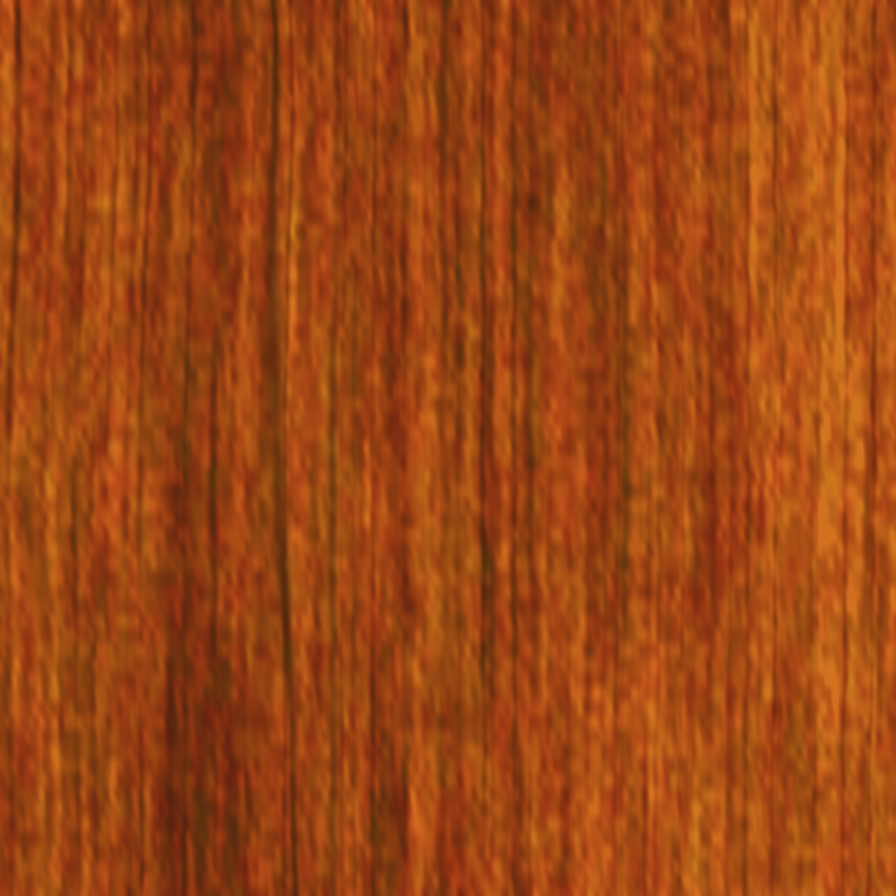
Give the GLSL for this texture, as a Shadertoy shader.

```glsl
// Reddish orange wood veneer with upright grain, thin pores and dark seams
#define BASE_TONE 0.64
#define SIDE_LIGHT 0.26
#define BROAD_AMOUNT 0.42
#define STREAK_AMOUNT 0.46
#define FIBRE_AMOUNT 0.40
#define FLECK_AMOUNT 0.46
#define PORE_DEPTH 0.50
#define PORE_COLUMNS 27.0
#define SEAM_DEPTH 0.80
#define HUE_SHIFT 0.075

float hash(vec2 p) {
    vec3 q = fract(vec3(p.xyx) * 0.1031);
    q += dot(q, q.yzx + 33.33);
    return fract((q.x + q.y) * q.z);
}

float noise(vec2 p) {
    vec2 cell = floor(p), f = fract(p);
    f = f * f * (3.0 - 2.0 * f);
    float low = mix(hash(cell), hash(cell + vec2(1, 0)), f.x);
    float high = mix(hash(cell + vec2(0, 1)), hash(cell + vec2(1, 1)), f.x);
    return mix(low, high, f.y);
}

// Noise centred on zero
float grain(vec2 p, vec2 scale, float seed) {
    return noise(p * scale + seed) - 0.5;
}

// Soft upright band around a centre line
float band(float x, float centre, float width) {
    float d = (x - centre) / width;
    return exp(-d * d);
}

// Thin dark lines, one jittered line per column, fading along their length
float pores(vec2 p, float columns, float seed) {
    float column = floor(p.x * columns);
    float centre = 0.3 + 0.4 * hash(vec2(column, seed));
    float line = band(fract(p.x * columns) - centre, 0.0, 0.0032 * columns);
    float strength = hash(vec2(column, seed + 7.0));
    float fade = noise(vec2(column * 3.7 + seed, p.y * 3.5));
    float broken = noise(vec2(column * 5.3 + seed, p.y * 38.0));
    return line * strength * (0.35 + 0.65 * fade) * (0.6 + 0.6 * broken);
}

// Wood colour from dark brown to golden orange
vec3 woodColour(float tone) {
    vec3 darkBrown = vec3(0.42, 0.18, 0.06);
    vec3 rise = vec3(0.36, 0.08, 0.0);
    vec3 glow = vec3(0.0, 0.14, 0.05);
    return darkBrown + rise * tone + glow * tone * abs(tone);
}

void mainImage(out vec4 fragColor, in vec2 fragCoord) {
    vec2 uv = fragCoord / iResolution.xy;

    // Gentle bending of the fibres
    vec2 p = uv;
    p.x += 0.016 * grain(uv, vec2(4.0, 2.2), 3.0);
    p.x += 0.003 * grain(uv, vec2(30.0, 24.0), 19.0);

    // Broad light and dark areas
    float tone = BASE_TONE + SIDE_LIGHT * (uv.x - 0.5);
    tone += BROAD_AMOUNT * grain(p, vec2(9.0, 1.6), 11.0);
    tone -= 0.22 * band(p.x, 0.22, 0.07);
    tone -= 0.20 * band(p.x, 0.80, 0.035) * noise(vec2(4.0, uv.y * 3.0));
    tone += 0.12 * band(p.x, 0.95, 0.06);

    // Long streaks, fine fibres and short flecks
    tone += STREAK_AMOUNT * grain(p, vec2(62.0, 2.6), 23.0);
    tone += FIBRE_AMOUNT * grain(p, vec2(125.0, 9.0), 37.0);
    vec2 slanted = vec2(p.x + 0.12 * p.y, p.y);
    tone += FLECK_AMOUNT * grain(slanted, vec2(150.0, 62.0), 53.0);
    tone += 0.5 * FLECK_AMOUNT * grain(p, vec2(75.0, 40.0), 71.0);

    // Pore lines in two spacings
    tone -= PORE_DEPTH * pores(p, PORE_COLUMNS, 5.0);
    tone -= 0.6 * PORE_DEPTH * pores(p, PORE_COLUMNS * 1.9, 29.0);

    // Leaning seam, its straighter neighbour and a smoky vein
    float lean = 0.333 - 0.032 * smoothstep(0.0, 0.8, uv.y);
    float swell = 0.004 + 0.007 * band(uv.y, 0.55, 0.25);
    float seam = band(p.x, lean, swell) * (0.6 + 0.4 * noise(vec2(9.0, uv.y * 6.0)));
    seam += 0.65 * band(p.x, 0.375, 0.005) * (0.35 + 0.65 * noise(vec2(2.0, uv.y * 4.0)));
    float vein = band(p.x, 0.425 + 0.02 * uv.y, 0.012 + 0.014 * band(uv.y, 0.65, 0.2));
    tone -= 0.30 * vein * (0.6 + 0.4 * noise(vec2(6.0, uv.y * 5.0)));

    // Colour, with red and olive drift
    vec3 colour = woodColour(clamp(tone, -0.2, 1.12));
    float drift = grain(p, vec2(85.0, 30.0), 91.0) + 0.6 * grain(p, vec2(30.0, 4.0), 97.0);
    colour += HUE_SHIFT * drift * vec3(-0.35, 0.8, -0.1);
    colour = mix(colour, vec3(0.25, 0.13, 0.035), SEAM_DEPTH * clamp(seam, 0.0, 1.0));
    fragColor = vec4(clamp(colour, 0.0, 1.0), 1.0);
}
```
